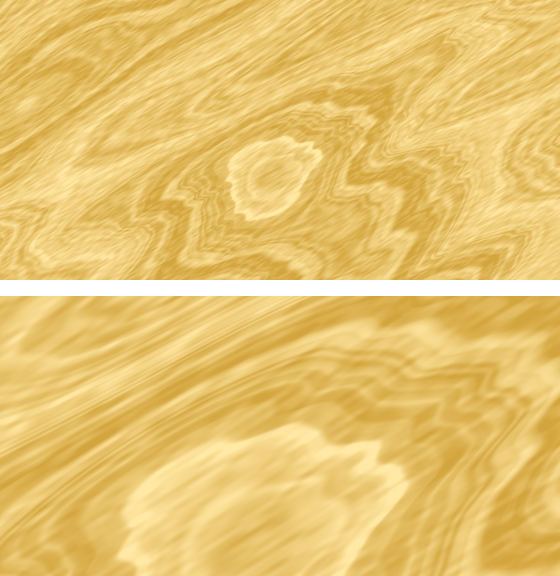
Top, the full canvas; bottom, a detail of the centre.
Give the GLSL for this texture, as a Shadertoy shader.

```glsl
const vec3 DARK_WOOD = vec3(0.86, 0.695, 0.315);
const vec3 LIGHT_WOOD = vec3(0.99, 0.885, 0.605);
const float GRAIN_ANGLE = 0.56;
const vec2 FIGURE_SCALE = vec2(0.78, 2.7);   // along and across the grain
const vec2 FIGURE_OFFSET = vec2(3.7, 8.2);
const float BEND = 0.07;
const vec2 JAG_SCALE = vec2(1.6, 19.0);
const float JAG_DEPTH = 0.11;
const int RING_OCTAVES = 4;
const float RING_DENSITY = 7.0;
const float RING_CONTRAST = 2.0;
const vec2 FIBRE_SCALE = vec2(34.0, 165.0);
const float FIBRE_CONTRAST = 0.72;
const float MEAN_TONE = 0.5;

float hash(vec2 p) {
    return fract(sin(dot(p, vec2(127.1, 311.7))) * 43758.5453);
}

float valueNoise(vec2 p) {
    vec2 i = floor(p), f = fract(p);
    f = f * f * (3.0 - 2.0 * f);
    return mix(mix(hash(i), hash(i + vec2(1, 0)), f.x),
               mix(hash(i + vec2(0, 1)), hash(i + vec2(1, 1)), f.x), f.y);
}

float slope(vec2 cell, vec2 offset) {
    float a = 6.28318 * hash(cell);
    return dot(vec2(cos(a), sin(a)), offset);
}

float gradientNoise(vec2 p) {
    vec2 i = floor(p), f = fract(p), e = vec2(1, 0);
    vec2 w = f * f * f * (f * (f * 6.0 - 15.0) + 10.0);
    return mix(mix(slope(i, f), slope(i + e.xy, f - e.xy), w.x),
               mix(slope(i + e.yx, f - e.yx), slope(i + e.xx, f - e.xx), w.x), w.y);
}

// Smooth height field whose contours are the growth rings
float figure(vec2 grain) {
    grain.y += BEND * gradientNoise(grain * 1.3 + 5.0);
    float jag = valueNoise(grain * JAG_SCALE) - 0.5;
    jag += 0.5 * (valueNoise(grain * JAG_SCALE * 2.3 + 31.0) - 0.5);
    grain.x += JAG_DEPTH * jag;
    vec2 q = grain * FIGURE_SCALE + FIGURE_OFFSET;
    return 1.2 * gradientNoise(q) + 0.3 * gradientNoise(q * 1.9 + 17.0);
}

// Irregular bands along the height, faded where too fine to resolve
float rings(float height) {
    float tone = 0.0, weight = 0.36, x = height * RING_DENSITY + 40.0;
    for (int i = 0; i < RING_OCTAVES; i++) {
        float fade = 1.0 - smoothstep(0.7, 1.8, fwidth(x));
        tone += weight * fade * (valueNoise(vec2(x, float(i) * 7.0)) - 0.5);
        x = x * 2.2 + 9.0;
        weight *= 0.88;
    }
    return tone;
}

// Short fine strokes along the grain
float fibres(vec2 grain) {
    float fine = valueNoise(grain * FIBRE_SCALE);
    float coarse = valueNoise(grain * FIBRE_SCALE * 0.55 + 53.0);
    return mix(fine, coarse, 0.25) - 0.5;
}

void mainImage(out vec4 fragColor, in vec2 fragCoord) {
    vec2 p = fragCoord / iResolution.y;
    float c = cos(GRAIN_ANGLE), s = sin(GRAIN_ANGLE);
    vec2 grain = vec2(c * p.x + s * p.y, c * p.y - s * p.x);

    float tone = MEAN_TONE + RING_CONTRAST * rings(figure(grain));
    tone += FIBRE_CONTRAST * fibres(grain);

    vec3 wood = mix(DARK_WOOD, LIGHT_WOOD, clamp(tone, -0.25, 1.15));
    fragColor = vec4(clamp(wood, 0.0, 1.0), 1.0);
}
```
